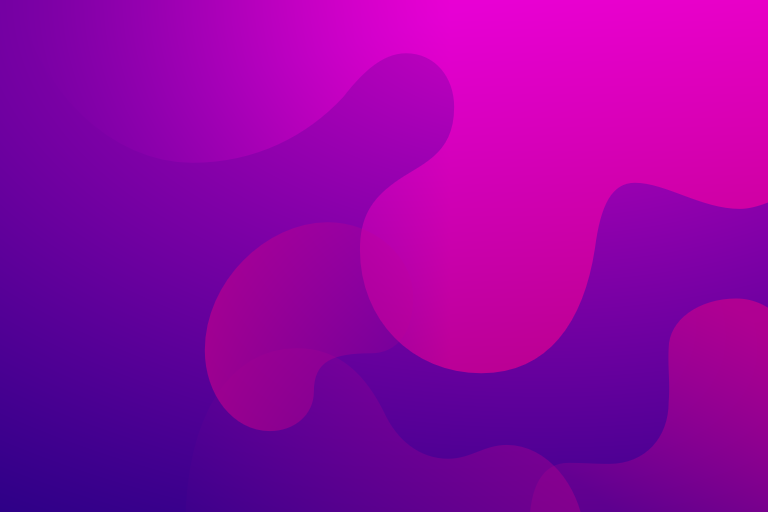
Reproduce this background procedurally as a WebGL 1 fragment shader.

```glsl
precision highp float;
// Translucent liquid blobs over an elliptical magenta-to-indigo glow.
// Each blob is a closed outline of cubic curves, giving a signed distance for
// smooth edges, and is tinted along a linear ramp. The canvas is 150 x 100 units.

uniform vec2 u_resolution;

const vec2 CANVAS = vec2(150.0, 100.0);
const int STEPS = 16;

const vec3 GLOW = vec3(0.83, 0.0, 0.78);
const vec3 VIOLET = vec3(0.475, 0.0, 0.645);
const vec3 INDIGO = vec3(0.18, 0.0, 0.53);
const vec3 MAGENTA = vec3(0.91, 0.0, 0.83);
const vec3 CRIMSON = vec3(0.73, 0.0, 0.58);
const vec3 PINK = vec3(0.78, 0.0, 0.55);

struct Outline {
  vec2 point;     // sample position
  vec2 pen;       // end of the last curve
  float dist2;    // squared distance to the outline
  float side;     // +1 outside, -1 inside
};

Outline startAt(vec2 point, vec2 pen) {
  return Outline(point, pen, 1e6, 1.0);
}

// Adds one straight piece: nearest distance and parity of a downward ray.
void lineTo(inout Outline o, vec2 end) {
  vec2 span = end - o.pen;
  vec2 rel = o.point - o.pen;
  float along = clamp(dot(rel, span) / max(dot(span, span), 1e-6), 0.0, 1.0);
  vec2 gap = rel - span * along;
  o.dist2 = min(o.dist2, dot(gap, gap));
  if ((o.pen.x > o.point.x) != (end.x > o.point.x)) {
    if (span.y * rel.x / span.x < rel.y) o.side = -o.side;
  }
  o.pen = end;
}

// Adds a cubic curve from the pen to end.
void curveTo(inout Outline o, vec2 c1, vec2 c2, vec2 end) {
  vec2 start = o.pen;
  for (int i = 1; i <= STEPS; i++) {
    float t = float(i) / float(STEPS);
    float s = 1.0 - t;
    lineTo(o, s * s * s * start + 3.0 * s * t * (s * c1 + t * c2) + t * t * t * end);
  }
}

float coverage(Outline o, float pixel) {
  return clamp(0.5 - o.side * sqrt(o.dist2) / pixel, 0.0, 1.0);
}

float ramp(vec2 p, vec2 from, vec2 to) {
  vec2 axis = to - from;
  return clamp(dot(p - from, axis) / dot(axis, axis), 0.0, 1.0);
}

vec3 background(vec2 p) {
  float t = min(length((p - vec2(105.5, 100.0)) / vec2(1.7, 1.0)) / 117.5, 1.1);
  // Quadratic blend through all three colours
  return GLOW + t * (4.0 * VIOLET - 3.0 * GLOW - INDIGO)
       + 2.0 * t * t * (GLOW + INDIGO - 2.0 * VIOLET);
}

// Large sheet hanging from the top
Outline sheet(vec2 p) {
  Outline o = startAt(p, vec2(3.0, 102.0));
  curveTo(o, vec2(7.0, 82.0), vec2(22.0, 68.2), vec2(37.5, 68.2));
  curveTo(o, vec2(50.0, 68.2), vec2(60.0, 73.5), vec2(67.0, 81.0));
  curveTo(o, vec2(70.5, 85.5), vec2(74.5, 89.6), vec2(79.3, 89.6));
  curveTo(o, vec2(84.9, 89.6), vec2(88.7, 85.0), vec2(88.7, 79.1));
  curveTo(o, vec2(88.7, 69.5), vec2(82.0, 68.0), vec2(77.0, 64.3));
  curveTo(o, vec2(72.5, 61.0), vec2(70.3, 57.5), vec2(70.3, 51.2));
  curveTo(o, vec2(70.3, 37.5), vec2(80.5, 27.1), vec2(94.0, 27.1));
  curveTo(o, vec2(107.0, 27.1), vec2(114.0, 37.0), vec2(116.2, 51.5));
  curveTo(o, vec2(117.3, 60.0), vec2(119.5, 64.3), vec2(124.0, 64.3));
  curveTo(o, vec2(130.0, 64.3), vec2(137.0, 59.2), vec2(144.5, 59.2));
  curveTo(o, vec2(147.0, 59.2), vec2(150.0, 60.3), vec2(153.0, 61.8));
  lineTo(o, vec2(153.0, 102.0));
  lineTo(o, vec2(3.0, 102.0));
  return o;
}

// Bean in the middle
Outline bean(vec2 p) {
  Outline o = startAt(p, vec2(40.0, 31.6));
  curveTo(o, vec2(40.0, 45.0), vec2(52.0, 56.6), vec2(64.0, 56.6));
  curveTo(o, vec2(73.0, 56.6), vec2(80.7, 50.0), vec2(80.7, 42.0));
  curveTo(o, vec2(80.7, 35.0), vec2(77.5, 31.0), vec2(72.5, 31.0));
  curveTo(o, vec2(65.0, 31.0), vec2(61.3, 29.5), vec2(61.3, 23.5));
  curveTo(o, vec2(61.3, 19.0), vec2(57.5, 15.8), vec2(52.7, 15.8));
  curveTo(o, vec2(45.5, 15.8), vec2(40.0, 23.0), vec2(40.0, 31.6));
  return o;
}

// Low hill along the bottom
Outline hill(vec2 p) {
  Outline o = startAt(p, vec2(36.2, -3.0));
  curveTo(o, vec2(36.2, 19.0), vec2(45.0, 32.0), vec2(58.0, 32.0));
  curveTo(o, vec2(66.5, 32.0), vec2(71.5, 26.5), vec2(75.0, 19.5));
  curveTo(o, vec2(77.5, 14.0), vec2(82.0, 10.4), vec2(87.5, 10.4));
  curveTo(o, vec2(92.0, 10.4), vec2(94.5, 13.1), vec2(99.0, 13.1));
  curveTo(o, vec2(107.0, 13.1), vec2(113.0, 5.0), vec2(114.0, -3.0));
  lineTo(o, vec2(36.2, -3.0));
  return o;
}

// Wave rising in the lower right corner
Outline wave(vec2 p) {
  Outline o = startAt(p, vec2(103.4, -3.0));
  curveTo(o, vec2(103.4, 5.0), vec2(106.0, 9.6), vec2(111.0, 9.6));
  curveTo(o, vec2(114.0, 9.6), vec2(116.0, 9.4), vec2(119.0, 9.4));
  curveTo(o, vec2(126.0, 9.4), vec2(130.6, 14.5), vec2(130.6, 21.5));
  curveTo(o, vec2(130.9, 25.5), vec2(130.4, 28.0), vec2(130.6, 32.0));
  curveTo(o, vec2(130.6, 37.5), vec2(136.5, 41.7), vec2(143.8, 41.7));
  curveTo(o, vec2(147.5, 41.7), vec2(150.5, 40.0), vec2(153.0, 37.5));
  lineTo(o, vec2(153.0, -3.0));
  lineTo(o, vec2(103.4, -3.0));
  return o;
}

void main() {
  vec2 p = gl_FragCoord.xy / u_resolution * CANVAS;
  float pixel = CANVAS.y / u_resolution.y;
  vec3 color = background(p);

  // The sheet fades into the glow on its left
  float fade = ramp(p, vec2(0.0), vec2(88.0, 0.0));
  float drop = ramp(p, vec2(98.0, 100.0), vec2(98.0, 27.0));
  float redden = clamp(drop + (p.x - 98.0) * 0.004, 0.0, 1.0);
  vec3 fill = mix(MAGENTA, CRIMSON, vec3(drop, drop, redden));
  color = mix(color, fill, coverage(sheet(p), pixel) * fade * fade);

  float beanTint = mix(0.62, 0.12, ramp(p, vec2(40.0, 0.0), vec2(80.7, 0.0)));
  color = mix(color, PINK, coverage(bean(p), pixel) * beanTint);

  float hillTint = mix(0.03, 0.35, ramp(p, vec2(36.0, 0.0), vec2(113.0, 0.0)));
  color = mix(color, PINK, coverage(hill(p), pixel) * hillTint);

  float waveTint = mix(0.2, 0.73, ramp(p, vec2(115.0, 4.0), vec2(144.0, 39.6)));
  color = mix(color, PINK, coverage(wave(p), pixel) * waveTint);

  gl_FragColor = vec4(color, 1.0);
}
```
